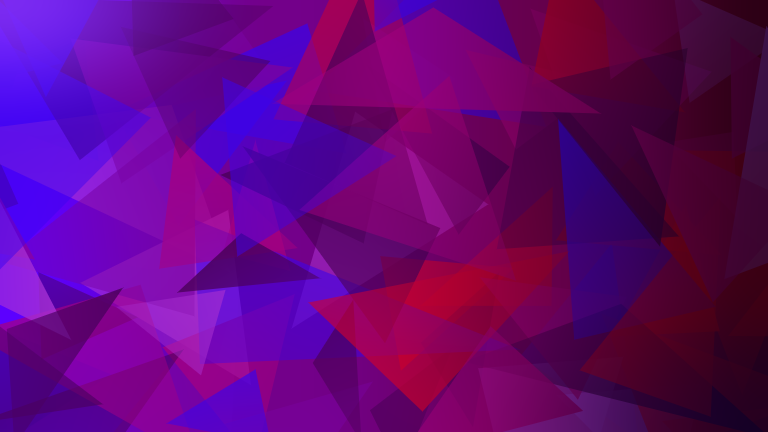
Write a Shadertoy shader that draws this background.

```glsl
// Low-poly backdrop: translucent, crisp-edged shards layered over a wide
// gradient that runs from electric violet on the left to dark maroon on the right.
// Shards are spread by a low-discrepancy sequence and varied by an integer hash.

#define FACETS 76           // number of layered shards
#define SEED 37u            // picks another arrangement
#define SIZE_MIN 0.12       // shard radius, in canvas heights
#define SIZE_MAX 0.30
#define STRETCH 1.9         // greatest elongation of a shard
#define ALPHA_MIN 0.45      // opacity at the faint side of a shard
#define ALPHA_MAX 1.05      // opacity at the strong side
#define BACKDROP_PULL 0.06  // how far shard tints lean to the gradient
#define RIGHT_SHADE 0.54    // brightness of tints at the right side
#define HUE_DRIFT 0.40      // shift from blue to red across the canvas
#define PALE_SHARE 0.10     // share of pale lilac shards

const float TAU = 6.2831853;

// Integer hash giving a new value in 0..1 on each call
float nextRandom(inout uint state) {
    state = state * 747796405u + 2891336453u;
    uint word = ((state >> ((state >> 28u) + 4u)) ^ state) * 277803737u;
    word = (word >> 22u) ^ word;
    return float(word >> 8u) / 16777216.0;
}

// Wide colour gradient, uv in 0..1
vec3 backdrop(vec2 uv) {
    vec3 col = mix(vec3(0.36, 0.00, 1.00), vec3(0.45, 0.00, 0.54), smoothstep(0.02, 0.36, uv.x));
    col = mix(col, vec3(0.40, 0.00, 0.30), smoothstep(0.38, 0.72, uv.x));
    return mix(col, vec3(0.25, 0.00, 0.12), smoothstep(0.68, 1.0, uv.x));
}

// Bright upper left corner and dim right border
vec3 cornerLight(vec3 col, vec2 uv) {
    float glow = 1.0 - smoothstep(0.0, 0.34, distance(uv, vec2(0.0, 1.0)));
    col = mix(col, vec3(0.56, 0.22, 1.00), 0.75 * glow);
    float dusk = 1.0 - smoothstep(0.0, 0.4, distance(uv, vec2(1.0, 0.0)));
    col = mix(col, vec3(0.08, 0.00, 0.24), 0.55 * dusk);
    return col * mix(1.0, 0.68, smoothstep(0.8, 1.02, uv.x));
}

// Shard colour, from red at low picks to blue at high ones
vec3 facetTint(float pick) {
    if (pick < 0.15) return vec3(0.77, 0.00, 0.17);  // red
    if (pick < 0.39) return vec3(0.62, 0.00, 0.47);  // magenta
    if (pick < 0.64) return vec3(0.27, 0.00, 0.32);  // plum
    if (pick < 0.79) return vec3(0.45, 0.01, 0.60);  // violet
    return vec3(0.21, 0.01, 0.88);                   // blue
}

// Signed distance to the line a-b, negative on its left
float edgeDistance(vec2 p, vec2 a, vec2 b) {
    vec2 along = normalize(b - a);
    return dot(p - a, vec2(along.y, -along.x));
}

// Corner of a shard: polar point, elongated along one axis
vec2 corner(float angle, float radius, float stretch, vec2 axis) {
    vec2 q = radius * vec2(cos(angle) * stretch, sin(angle) / stretch);
    return axis * q.x + vec2(-axis.y, axis.x) * q.y;
}

void mainImage(out vec4 fragColor, in vec2 fragCoord) {
    vec2 uv = fragCoord / iResolution.xy;
    vec2 p = fragCoord / iResolution.y;
    float aspect = iResolution.x / iResolution.y;
    float pixel = 1.0 / iResolution.y;

    vec3 base = backdrop(uv);
    vec3 col = base;
    float shade = mix(1.06, RIGHT_SHADE, smoothstep(0.45, 0.9, uv.x));

    for (int i = 0; i < FACETS; i++) {
        uint state = uint(i) * 7919u + SEED * 104729u;
        nextRandom(state);

        // Even scatter, reaching slightly past the borders
        vec2 spot = fract(0.5 + float(i) * vec2(0.75488, 0.56984));
        vec2 centre = (spot * 1.1 - 0.05) * vec2(aspect, 1.0);
        vec2 local = p - centre;

        // Three corners in counter-clockwise order
        float radius = mix(SIZE_MIN, SIZE_MAX, nextRandom(state));
        float stretch = mix(1.0, sqrt(STRETCH), nextRandom(state));
        float turn = TAU * nextRandom(state);
        vec2 axis = vec2(cos(turn), sin(turn));
        float first = TAU * nextRandom(state);
        float second = first + mix(1.5, 2.6, nextRandom(state));
        float third = second + mix(1.5, 2.4, nextRandom(state));
        vec2 a = corner(first, radius * 1.3, stretch, axis);
        vec2 b = corner(second, radius, stretch, axis);
        vec2 c = corner(third, radius * mix(0.6, 1.1, nextRandom(state)), stretch, axis);

        float d = max(edgeDistance(local, a, b),
                  max(edgeDistance(local, b, c), edgeDistance(local, c, a)));
        float cover = clamp(0.5 - d / pixel, 0.0, 1.0);

        // Reds gather on the right, blues on the left
        vec3 tint = facetTint(nextRandom(state) - HUE_DRIFT * (spot.x - 0.45));
        if (nextRandom(state) < PALE_SHARE) tint = vec3(0.64, 0.19, 0.78);
        tint = mix(tint * shade, base, BACKDROP_PULL);

        // Opacity fades across the shard
        float fadeAngle = TAU * nextRandom(state);
        float ramp = 0.5 + 0.4 * dot(local, vec2(cos(fadeAngle), sin(fadeAngle))) / radius;
        float strength = mix(0.65, 1.0, nextRandom(state));
        float alpha = strength * mix(ALPHA_MIN, ALPHA_MAX, clamp(ramp, 0.0, 1.0));
        col = mix(col, tint, cover * min(alpha, 1.0));
    }
    fragColor = vec4(cornerLight(col, uv), 1.0);
}
```
